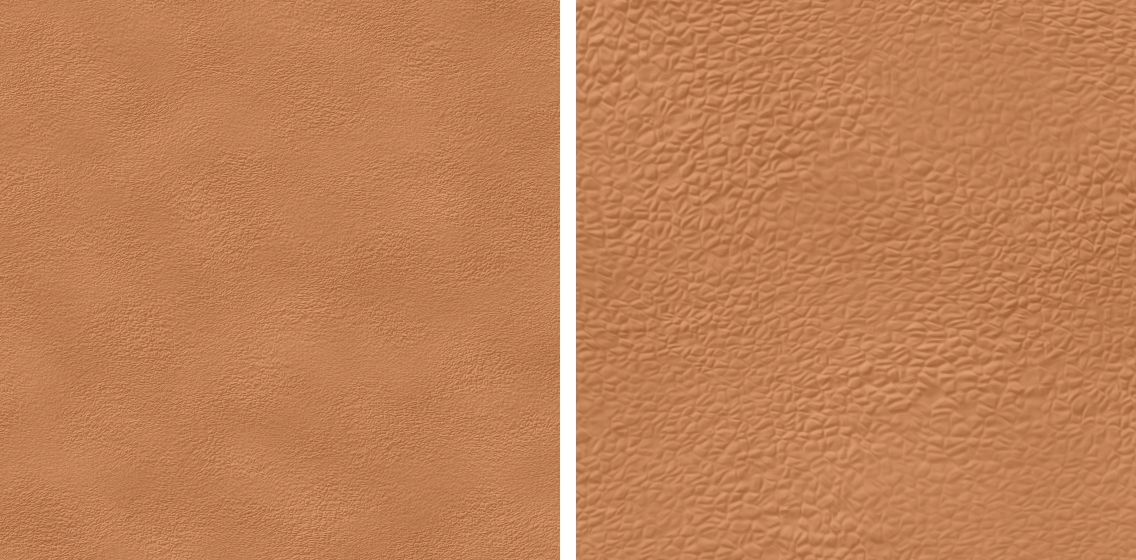
Left, the full canvas; right, a detail of the centre.
Write a WebGL 1 fragment shader that draws this texture.

```glsl
precision highp float;
// Tan leather: a fine irregular grain of flattened cells, bent along soft folds
// and lit from the upper left. Broad gradient noise fades the grain in and out
// and mottles the dye.

uniform vec2 u_resolution;

const vec3 TAN = vec3(0.751, 0.500, 0.330);    // mean dye colour
const vec2 PEBBLE_FREQ = vec2(125.0, 190.0);   // grains across and up the canvas
const vec2 CREASE_FREQ = vec2(52.0, 105.0);    // longer wrinkles between grains
const vec2 LIGHT_STEP = vec2(-0.0005, 0.0009); // half step towards the light
const float PEBBLE_HEIGHT = 0.85;
const float CREASE_HEIGHT = 0.8;
const float RAGGED = 0.0035;                   // small wobble of grain outlines
const float BEND = 0.026;                      // how far folds bend the grain
const float RELIEF_GAIN = 0.142;
const float RELIEF_LIMIT = 0.085;              // soft cap on light and shade
const float MOTTLE_GAIN = 0.034;
const float GRIT_GAIN = 0.034;

vec2 hash2(vec2 cell) {
  vec3 h = fract(cell.xyx * vec3(0.1031, 0.1030, 0.0973));
  h += dot(h, h.yzx + 33.33);
  return fract((h.xx + h.yz) * h.zy);
}

float cornerSlope(vec2 cell, vec2 offset) {
  float angle = 6.28319 * hash2(cell).x;
  return dot(vec2(cos(angle), sin(angle)), offset);
}

float gradientNoise(vec2 p) {
  vec2 cell = floor(p);
  vec2 f = p - cell;
  vec2 u = f * f * f * (f * (f * 6.0 - 15.0) + 10.0);
  vec2 e = vec2(1.0, 0.0);
  float low = mix(cornerSlope(cell, f), cornerSlope(cell + e, f - e), u.x);
  float high = mix(cornerSlope(cell + e.yx, f - e.yx),
                   cornerSlope(cell + e.xx, f - e.xx), u.x);
  return mix(low, high, u.y);
}

float fbm(vec2 p) {
  float sum = 0.0;
  float weight = 1.0;
  for (int i = 0; i < 4; i++) {
    sum += weight * gradientNoise(p);
    p = mat2(1.6, 1.2, -1.2, 1.6) * p + 17.3;
    weight *= 0.55;
  }
  return sum;
}

// Rounded pebbles: height rises from the border between the two nearest seeds.
float pebbles(vec2 p) {
  vec2 cell = floor(p);
  vec2 f = p - cell;
  float nearest = 8.0;
  float second = 8.0;
  for (int y = -1; y <= 1; y++) {
    for (int x = -1; x <= 1; x++) {
      vec2 side = vec2(float(x), float(y));
      vec2 seed = side + hash2(cell + side);
      float d = length(seed - f);
      second = min(second, max(nearest, d));
      nearest = min(nearest, d);
    }
  }
  return smoothstep(0.0, 0.6, second - nearest);
}

float leatherHeight(vec2 p) {
  vec2 wobble = vec2(gradientNoise(p * 95.0 + 13.0), gradientNoise(p * 95.0 + 77.0));
  return PEBBLE_HEIGHT * pebbles((p + RAGGED * wobble) * PEBBLE_FREQ)
       + CREASE_HEIGHT * gradientNoise(p * CREASE_FREQ + 5.7)
       + CREASE_HEIGHT * gradientNoise(p * CREASE_FREQ * 1.9 + 31.1);
}

void main() {
  vec2 p = gl_FragCoord.xy / min(u_resolution.x, u_resolution.y);

  // Folds tilt the rows of grain, mostly rising to the right.
  vec2 fold = vec2(gradientNoise(p * 6.0 + 40.0), gradientNoise(p * 7.0 + 9.0));
  vec2 bent = p + BEND * fold + 4.0;
  bent.y -= 0.12 * p.x;

  // Relief: height difference along the light, softened where skin is smooth.
  float slope = leatherHeight(bent - LIGHT_STEP) - leatherHeight(bent + LIGHT_STEP);
  float coarse = smoothstep(-0.5, 0.45, fbm(p * vec2(6.0, 10.0) + 63.0));
  float relief = RELIEF_GAIN * mix(0.4, 1.15, coarse) * slope;
  relief /= 1.0 + abs(relief) / RELIEF_LIMIT * 0.35;

  // Broad dye mottling and fine surface grit.
  float mottle = MOTTLE_GAIN * fbm(p * vec2(5.0, 7.0) + 21.0);
  float grit = GRIT_GAIN * gradientNoise(p * 210.0 + 3.0);

  gl_FragColor = vec4(clamp(TAN + relief + mottle + grit, 0.0, 1.0), 1.0);
}
```
